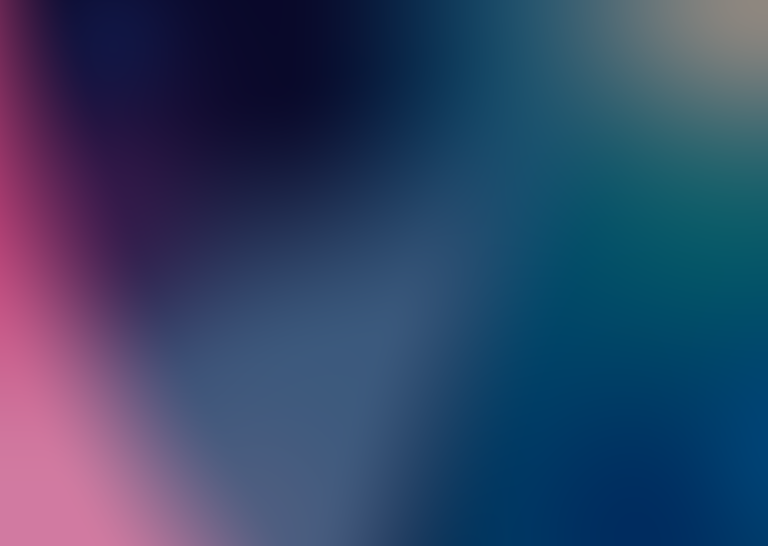
This background is drawn by a Shadertoy shader. Its source:

```glsl
#define HAZE_TILT 0.3
#define HAZE_BOTTOM 0.35
#define HAZE_TOP 0.88
#define PINK_REACH 0.25
#define PINK_SOFTNESS 0.105

const vec3 NIGHT = vec3(0.03, 0.03, 0.16);
const vec3 OCEAN = vec3(0.00, 0.26, 0.41);
const vec3 TEAL  = vec3(0.00, 0.35, 0.40);
const vec3 NAVY  = vec3(0.00, 0.17, 0.37);
const vec3 ROYAL = vec3(0.00, 0.27, 0.48);
const vec3 SLATE = vec3(0.23, 0.35, 0.49);
const vec3 MAUVE = vec3(0.36, 0.38, 0.51);
const vec3 PLUM  = vec3(0.23, 0.10, 0.30);
const vec3 INDIGO = vec3(0.06, 0.11, 0.31);
const vec3 STONE = vec3(0.56, 0.53, 0.50);
const vec3 ROSE  = vec3(0.76, 0.26, 0.47);
const vec3 BLUSH = vec3(0.82, 0.48, 0.63);

// Soft elliptical falloff, 1 at the centre
float glow(vec2 p, vec2 centre, vec2 radius) {
    vec2 d = (p - centre) / radius;
    return exp(-dot(d, d));
}

void mainImage(out vec4 fragColor, in vec2 fragCoord) {
    vec2 uv = fragCoord / iResolution.xy;

    // Night on the left passing into ocean blue
    vec3 color = mix(NIGHT, OCEAN, smoothstep(0.36, 0.72, uv.x));

    // Teal, navy and royal blue along the right
    color = mix(color, TEAL, 0.95 * glow(uv, vec2(0.95, 0.62), vec2(0.24, 0.30)));
    color = mix(color, NAVY, glow(uv, vec2(0.84, 0.02), vec2(0.19, 0.27)));
    color = mix(color, ROYAL, 0.8 * glow(uv, vec2(1.03, 0.18), vec2(0.11, 0.19)));

    // Slate haze rising through the middle
    float hazeHeight = uv.y - HAZE_TILT * (uv.x - 0.45);
    float hazeSide = uv.x - 0.25 * (uv.y - 0.4);
    float haze = (1.0 - smoothstep(HAZE_BOTTOM, HAZE_TOP, hazeHeight))
               * (1.0 - smoothstep(0.49, 0.74, hazeSide));
    color = mix(color, SLATE, haze);
    color = mix(color, MAUVE, 0.7 * glow(uv, vec2(0.30, 0.00), vec2(0.15, 0.24)));

    // Plum and indigo shadows beside the pink edge
    color = mix(color, PLUM, 0.85 * glow(uv, vec2(0.12, 0.62), vec2(0.15, 0.27)));
    color = mix(color, INDIGO, 0.6 * glow(uv, vec2(0.15, 0.93), vec2(0.09, 0.14)));

    // Pale glow in the upper right corner
    color = mix(color, STONE, glow(uv, vec2(1.0), vec2(0.27)));

    // Pink light with a curved edge on the left
    float pinkEdge = PINK_REACH + uv.y * (0.17 * uv.y - 0.42);
    float softness = PINK_SOFTNESS + 0.03 * (1.0 - uv.y);
    float pink = 1.0 - smoothstep(-softness, softness, uv.x - pinkEdge);
    color = mix(color, mix(BLUSH, ROSE, smoothstep(0.1, 0.65, uv.y)), pink);

    fragColor = vec4(color, 1.0);
}
```
